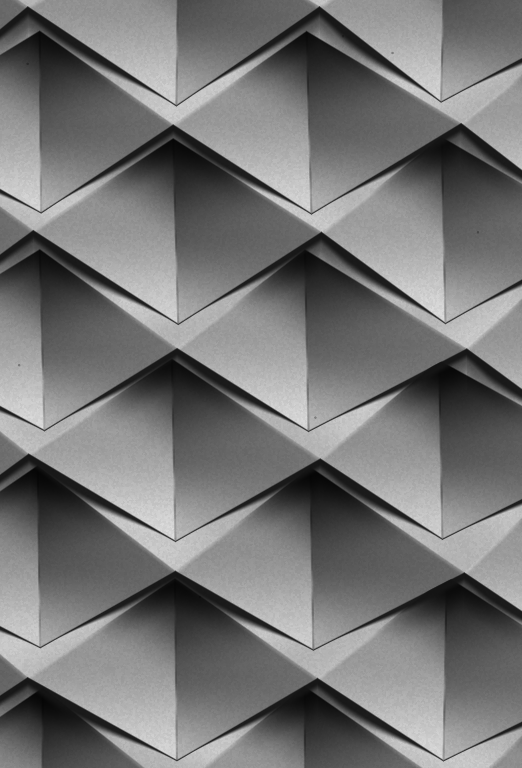
This pattern is drawn by a WebGL 1 fragment shader. Its source:

```glsl
precision highp float;
// Staggered folded-paper scales in grey, each a creased diamond lit from the left.
uniform vec2 u_resolution;

// Lengths are fractions of the canvas height.
const vec2 ORIGIN = vec2(0.0404, 0.1133);   // junction of column 0, row 0
const vec2 PITCH = vec2(0.1875, 0.1458);    // half a diamond across and down
const vec2 VIEW_CENTER = vec2(0.228, 0.5);  // where creases line up with junctions
const vec2 CREASE_SCALE = vec2(0.93, 0.975);
const float APEX_DROP = 0.015;
const float FOOT_LIFT = 0.031;
const float NODE_JITTER = 0.005;
const vec2 CREASE_JITTER = vec2(0.006, 0.0035);
const float CREASE_WIDTH = 0.001;
const float RIM_WIDTH = 0.006;
const float GROUND_TONE = 0.74;
const float LEFT_TONE = 0.58;
const float RIGHT_TONE = 0.34;
const float SHADOW_TONE = 0.08;
const float PENUMBRA = 0.65;
const float GRAIN = 0.03;

float hash(vec2 p) {
  vec3 q = fract(p.xyx * vec3(0.1031, 0.1030, 0.0973));
  q += dot(q, q.yzx + 33.33);
  return fract((q.x + q.y) * q.z);
}
vec2 hash2(vec2 p) { return vec2(hash(p + 17.3), hash(p + 71.9)); }

// Cellular noise: distance to the nearest point, and that point's random value.
vec2 cellular(vec2 p) {
  vec2 best = vec2(9.0, 0.0);
  for (int y = -1; y <= 1; y++) {
    for (int x = -1; x <= 1; x++) {
      vec2 cell = floor(p) + vec2(float(x), float(y));
      float d = length(cell + hash2(cell) - p);
      if (d < best.x) best = vec2(d, hash(cell + 5.7));
    }
  }
  return best;
}

// Signed distance to the line a-b, positive on its right.
float rightOf(vec2 p, vec2 a, vec2 b) {
  vec2 e = normalize(b - a);
  return e.y * (p.x - a.x) - e.x * (p.y - a.y);
}

vec2 junction(vec2 id) {
  return ORIGIN + PITCH * id + NODE_JITTER * (2.0 * hash2(id + 40.0) - 1.0);
}

// End of a crease, shifted because it lies deeper than the junctions.
vec2 creaseEnd(vec2 id, float lift, float seed) {
  vec2 p = VIEW_CENTER + (ORIGIN + PITCH * id - VIEW_CENTER) * CREASE_SCALE;
  return p + vec2(0.0, lift) + CREASE_JITTER * (2.0 * hash2(id + seed) - 1.0);
}

// Tones of the folded faces: u runs out from the crease, v from apex to foot.
float leftFace(float u, float v) {
  float lit = LEFT_TONE + 0.24 * smoothstep(0.42, 1.0, v);
  return mix(SHADOW_TONE, lit, smoothstep(0.0, 0.6, v + 0.42 * u));
}
float rightFace(float u, float v) {
  float lit = RIGHT_TONE + 0.09 * u + 0.36 * smoothstep(0.5, 1.0, v) * (1.0 - u);
  return mix(SHADOW_TONE, lit, smoothstep(0.02, 0.58, v + 0.18 * u));
}

void main() {
  vec2 p = gl_FragCoord.xy / u_resolution.y;
  float px = 1.0 / u_resolution.y;
  vec2 base = floor((p - ORIGIN) / PITCH);
  float tone = GROUND_TONE + 0.04 * sin(p.x * 23.0 + 3.0 * sin(p.y * 17.0));
  float shadow = 0.0;
  float soft = 0.0;
  for (int j = 0; j <= 3; j++) {
    for (int i = -1; i <= 2; i++) {
      vec2 id = base + vec2(float(i), float(j));
      if (mod(id.x + id.y, 2.0) > 0.5) continue;
      vec2 left = junction(id - vec2(1.0, 1.0));
      vec2 right = junction(id + vec2(1.0, -1.0));
      vec2 apex = creaseEnd(id, -APEX_DROP, 3.0);
      vec2 foot = creaseEnd(id - vec2(0.0, 2.0), FOOT_LIFT, 90.0);
      // Diamond outline and its crease
      bool onLeft = p.x < foot.x;
      float upper = max(rightOf(p, apex, left), rightOf(p, right, apex));
      float below = onLeft ? rightOf(p, left, foot) : rightOf(p, foot, right);
      float crease = rightOf(p, foot, apex);
      float reach = onLeft ? foot.x - left.x : right.x - foot.x;
      float u = clamp(abs(crease) / reach, 0.0, 1.0);
      float v = clamp((apex.y - p.y) / (apex.y - foot.y), 0.0, 1.0);
      // Two faces meeting at the crease, with a pale rim on the upper folds
      float face = mix(leftFace(u, v), rightFace(u, v), smoothstep(-2.0 * px, 2.0 * px, crease));
      face += 0.06 * (hash(id + 8.0) - 0.5);
      face += 0.12 * smoothstep(-RIM_WIDTH, 0.0, upper) * smoothstep(0.2, 0.7, u);
      float line = 1.0 - smoothstep(CREASE_WIDTH * 0.4, CREASE_WIDTH + px, abs(crease));
      face *= 1.0 - line * (0.2 + 0.2 * sin(v * 19.0 + id.x) * sin(v * 7.0));
      tone = mix(tone, face, 1.0 - smoothstep(-px, px, max(upper, below)));
      // Wedge of shadow beneath the lower edges, and a soft one around the junctions
      float t = abs(p.x - foot.x) / reach;
      float width = 0.001 + 0.012 * smoothstep(0.1, 0.75, t);
      if (onLeft) width = 0.001 + 0.019 * smoothstep(0.0, 0.7, t) - 0.007 * smoothstep(0.75, 1.0, t);
      float edge = smoothstep(-px, px, below) * step(t, 1.0);
      shadow = max(shadow, edge * (1.0 - smoothstep(width * 0.4, width + px, below)));
      soft = max(soft, edge * smoothstep(0.35, 1.0, t) * (1.0 - smoothstep(0.008, 0.05, below)));
    }
  }
  tone = mix(tone * (1.0 - PENUMBRA * soft), SHADOW_TONE, 0.95 * shadow);
  // Paper grain and a few dark pits
  tone *= 1.0 + GRAIN * (2.0 * cellular(p * 380.0).y - 1.0);
  vec2 pit = cellular(p * 11.0);
  tone *= 1.0 - 0.3 * step(0.9, pit.y) * (1.0 - smoothstep(0.01, 0.025, pit.x));
  gl_FragColor = vec4(vec3(clamp(tone, 0.0, 1.0)), 1.0);
}
```
